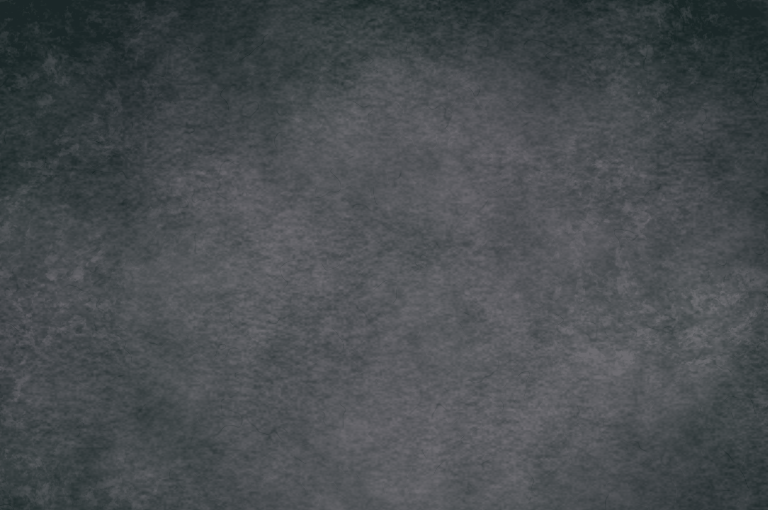
Reproduce this texture procedurally as a Shadertoy shader.

```glsl
// Dark slate plaster wall: cloudy teal-grey stains, pale scuffs, fine brushed grain.

const vec3 DEEP_TEAL = vec3(0.126, 0.170, 0.174);
const vec3 PALE_GREY = vec3(0.378, 0.380, 0.398);

float hash(vec2 cell) {
    vec3 q = fract(vec3(cell.xyx) * 0.1031);
    q += dot(q, q.yzx + 33.33);
    return fract((q.x + q.y) * q.z);
}

float noise(vec2 p) {
    vec2 cell = floor(p);
    vec2 f = fract(p);
    f = f * f * (3.0 - 2.0 * f);
    float low = mix(hash(cell), hash(cell + vec2(1, 0)), f.x);
    float high = mix(hash(cell + vec2(0, 1)), hash(cell + vec2(1, 1)), f.x);
    return mix(low, high, f.y);
}

// Layered noise, centred on zero
float fbm(vec2 p, int octaves, float gain) {
    mat2 turn = mat2(0.8, 0.6, -0.6, 0.8);
    float sum = 0.0, amplitude = 0.5;
    for (int i = 0; i < octaves; i++) {
        sum += amplitude * (noise(p) - 0.5);
        p = turn * p * 2.03 + 17.3;
        amplitude *= gain;
    }
    return sum;
}

// Broad light pool with dark upper corners and sides
float lightPool(vec2 uv) {
    float reach = length((uv - vec2(0.52, 0.38)) * vec2(1.0, 0.95));
    return 0.84 - 0.88 * smoothstep(0.22, 0.80, reach);
}

// Short broken curves along the zero line of a noise field
float scratches(vec2 p, float width, float threshold) {
    float field = abs(fbm(p, 3, 0.5));
    float patches = smoothstep(threshold, threshold + 0.12, fbm(p * 1.3 + 41.0, 3, 0.6));
    return patches * (1.0 - smoothstep(0.0, width, field));
}

// Small ragged pale marks, gathered in patches
float scuffs(vec2 p, float scale, float cover) {
    float marks = smoothstep(0.0, 0.28, fbm(p * scale, 4, 0.75));
    float patches = smoothstep(-0.06, 0.20, fbm(p * 5.0 + 63.0, 4, 0.6) + cover);
    return marks * patches;
}

// Relief of short horizontal ridges lit from above
float brushedRelief(vec2 p, vec2 scale) {
    vec2 q = p * scale;
    return noise(q + vec2(0.0, 0.6)) - noise(q - vec2(0.0, 0.6));
}

void mainImage(out vec4 fragColor, in vec2 fragCoord) {
    vec2 uv = fragCoord / iResolution.xy;
    vec2 p = fragCoord / iResolution.y;
    vec2 warp = vec2(fbm(p * 5.0, 4, 0.5), fbm(p * 5.0 + 29.0, 4, 0.5));
    vec2 swirled = p + 0.07 * warp;

    // Stains, from wide clouds down to fine mottling
    float tone = lightPool(uv + 0.14 * warp);
    tone += 0.58 * fbm(swirled * 3.6 + 5.0, 4, 0.55);
    tone += 0.36 * fbm(swirled * 13.0 + 9.0, 5, 0.75);
    tone += 0.22 * fbm(p * 48.0 + 37.0, 3, 0.8);

    // Scuffs, denser toward the sides
    float side = smoothstep(0.10, 0.46, abs(uv.x - 0.46));
    float cover = 0.14 * side - 0.04;
    tone += (0.10 + 0.16 * side) * scuffs(swirled, 42.0, cover);

    // Trowel scratches
    tone -= 0.15 * scratches(swirled * 17.0 + 3.0, 0.022, 0.04);
    tone += 0.08 * scratches(swirled * 23.0 + 71.0, 0.022, 0.04);

    // Surface grain
    vec2 grainPoint = p + 0.02 * warp;
    float roughness = 0.65 + 0.6 * noise(p * 6.0 + 13.0);
    tone += 0.15 * roughness * brushedRelief(grainPoint, vec2(85.0, 165.0));
    tone += 0.22 * roughness * (noise(p * vec2(210.0, 290.0)) - 0.5);

    // Colour, with a faint violet or green drift
    vec3 color = mix(DEEP_TEAL, PALE_GREY, clamp(tone, -0.08, 1.2));
    color += vec3(0.016, -0.006, 0.010) * fbm(p * 3.0 + 90.0, 3, 0.5);
    fragColor = vec4(color, 1.0);
}
```
